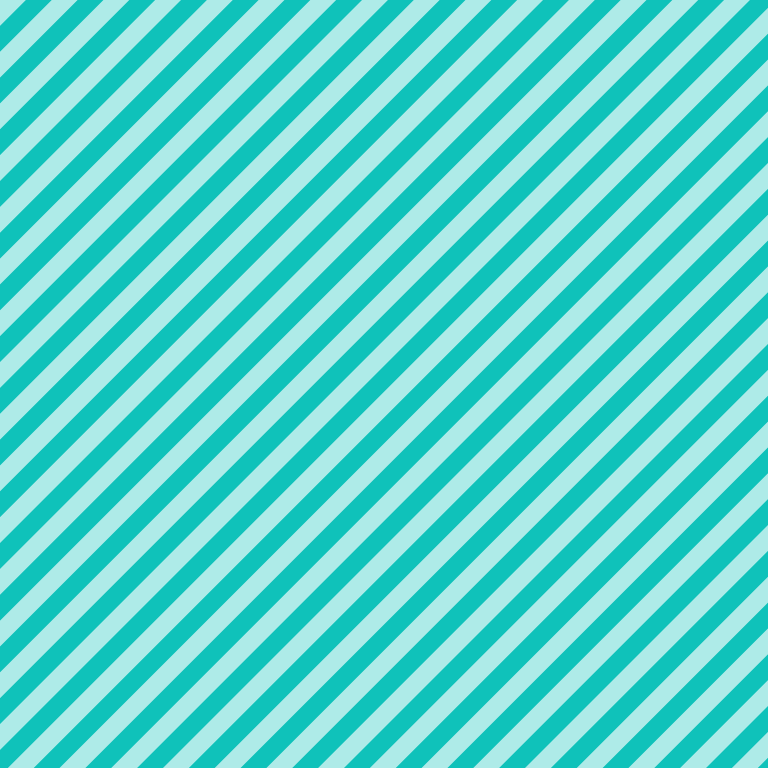
Write a WebGL 2 fragment shader that draws this pattern.

```glsl
#version 300 es
precision highp float;

uniform vec2 u_resolution;
out vec4 outColor;

// Signed distance to the pale band, in stripe periods: negative inside
float paleBand(float phase) {
    return abs(fract(phase + 0.25) - 0.5) - 0.25;
}

void main() {
    vec2 uv = gl_FragCoord.xy / u_resolution;

    vec3 teal = vec3(0.06, 0.76, 0.73);
    vec3 paleAqua = vec3(0.684, 0.92, 0.91);

    // Rising diagonals: 21 stripe pairs per canvas width, measured across them,
    // counted from the upper left corner
    float phase = 21.0 * dot(vec2(uv.x, 1.0 - uv.y), vec2(inversesqrt(2.0)));

    // Edge softened over about one pixel
    float pixel = 21.0 / min(u_resolution.x, u_resolution.y);
    float pale = 1.0 - smoothstep(-0.6 * pixel, 0.6 * pixel, paleBand(phase - 0.0) );

    outColor = vec4(mix(teal, paleAqua, pale), 1.0);
}
```
